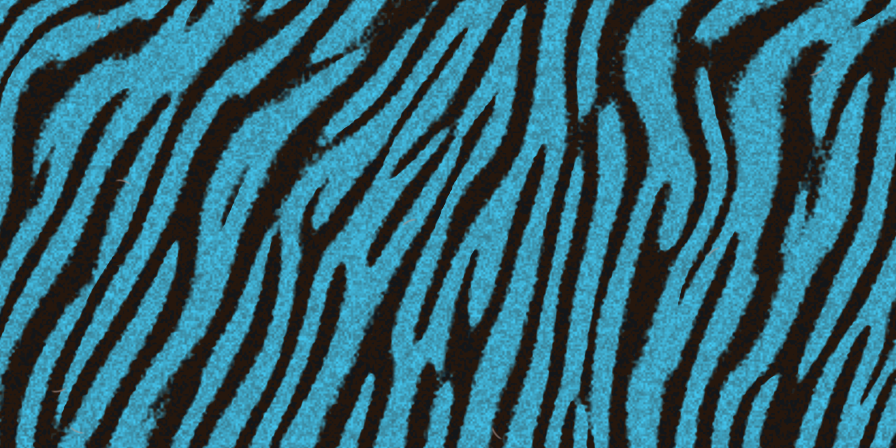
A Shadertoy shader for this texture:

```glsl
vec2 hash2(vec2 p) {
    vec3 h = fract(p.xyx * vec3(0.1031, 0.1030, 0.0973));
    h += dot(h, h.yzx + 33.33);
    return fract((h.xx + h.yz) * h.zy);
}

float noise(vec2 p) {
    vec2 cell = floor(p), f = fract(p);
    f = f * f * (3.0 - 2.0 * f);
    float low = mix(hash2(cell).x, hash2(cell + vec2(1, 0)).x, f.x);
    float high = mix(hash2(cell + vec2(0, 1)).x, hash2(cell + vec2(1, 1)).x, f.x);
    return mix(low, high, f.y);
}

// Level lines of this field give the course of the stripes
float flow(vec2 p) {
    float lean = 0.22 + 0.15 * cos(4.0 * (p.x - 0.4));
    float k = (p.x - 1.08) / (p.x < 1.08 ? 0.4 : 0.12);
    float sweep = 0.48 * p.y * abs(p.y) * exp(-0.5 * k * k);
    float sway = 0.012 * sin(9.0 * p.y + 4.0 * p.x) + 0.06 * noise(p * 3.5 + 7.0);
    return p.x - lean * p.y - sweep + sway;
}

// Sum of bent wave packets with random phases: stripes that fork and taper
vec2 stripeWave(vec2 p) {
    const float cellSize = 0.085;
    vec2 home = floor(p / cellSize), wave = vec2(0);
    float here = flow(p);
    for (int j = -3; j <= 3; j++)
    for (int i = -3; i <= 3; i++) {
        vec2 cell = home + vec2(i, j);
        vec2 center = (cell + hash2(cell + 40.0)) * cellSize;
        float there = flow(center);
        vec2 slope = vec2(flow(center + vec2(0.01, 0)), flow(center + vec2(0, 0.01))) - there;
        slope /= 0.01;
        float steepness = max(length(slope), 0.2);
        float across = (here - there) / steepness;
        float along = dot(p - center, vec2(-slope.y, slope.x)) / steepness;
        vec2 q = vec2(across / 0.1, along / 0.255);
        float weight = max(0.0, 1.0 - dot(q, q));
        vec2 random = hash2(cell + 91.0);
        float frequency = mix(11.0, 9.3, center.y) * mix(0.75, 1.35, random.y);
        float phase = 6.2832 * (frequency * across + random.x);
        wave += weight * weight * vec2(cos(phase), sin(phase));
    }
    return wave;
}

// Short curved fibre lying on the pile
float lint(vec2 p, vec2 center, vec2 dir) {
    vec2 d = p - center;
    float t = dot(d, dir);
    float side = dot(d, vec2(-dir.y, dir.x)) + 12.0 * t * t;
    return (1.0 - smoothstep(0.0, 0.004, abs(side))) * (1.0 - smoothstep(0.01, 0.02, abs(t)));
}

void mainImage(out vec4 fragColor, in vec2 fragCoord) {
    vec2 p = fragCoord / iResolution.y;
    float aspect = iResolution.x / iResolution.y;

    // Pile of the cloth
    float grain = 0.65 * noise(p * 210.0) + 0.35 * noise(p * vec2(110.0, 85.0) + 19.0);

    // Stripe mask with varying width and a furry edge
    vec2 wave = stripeWave(p);
    float stripe = wave.x / (length(wave) + 0.15);
    float level = 0.17 + 0.4 * (noise(p * vec2(8.0, 5.0) + 3.0) - 0.5);
    float fray = 0.5 * (noise(p * 130.0 + 51.0) - 0.5);
    float dark = smoothstep(-0.33, 0.33, stripe - level + fray);

    vec3 blue = mix(vec3(0.22, 0.46, 0.53), vec3(0.26, 0.80, 0.97), grain);
    vec3 black = mix(vec3(0.07, 0.085, 0.10), vec3(0.15, 0.09, 0.05), smoothstep(0.25, 0.6, grain));
    vec3 color = mix(blue, black, dark);

    // Scattered lint
    for (int i = 0; i < 8; i++) {
        vec2 seed = vec2(i, 5);
        vec2 dir = normalize(hash2(seed + 70.0) - 0.5);
        float fibre = lint(p, hash2(seed) * vec2(aspect, 1.0), dir);
        color = mix(color, vec3(0.68, 0.58, 0.55), 0.55 * fibre);
    }

    fragColor = vec4(color, 1.0);
}
```
